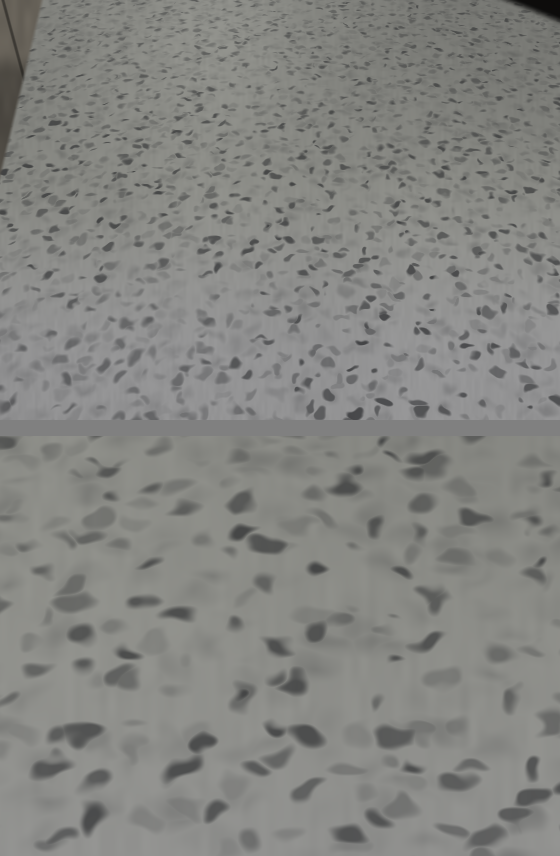
Top, the full canvas; bottom, a detail of the centre.
This texture is drawn by a Shadertoy shader. Its source:

```glsl
// A speckled grey stone floor seen at a slant, slightly blurred.
#define HORIZON 1.9      // height where the floor plane would vanish
#define CHIPS 45.0       // chip cells per floor unit
#define CHIP_SHARE 0.74  // part of the cells that hold a chip
#define CHIP_DARK 0.74   // strength of the darkest chips
#define BLUR 0.0036      // edge softness in canvas heights
#define RAGGED 0.5       // irregularity of the chip outlines
#define STONE vec3(0.555, 0.555, 0.550)
#define CHIP vec3(0.125, 0.130, 0.140)
#define WALL vec3(0.400, 0.380, 0.345)
#define SHADOW vec3(0.050, 0.048, 0.045)

float hash(vec2 p) {
    return fract(sin(dot(p, vec2(127.1, 311.7))) * 43758.5453);
}

float noise(vec2 p) {
    vec2 i = floor(p), f = fract(p);
    f = f * f * (3.0 - 2.0 * f);
    return mix(mix(hash(i), hash(i + vec2(1, 0)), f.x),
               mix(hash(i + vec2(0, 1)), hash(i + vec2(1, 1)), f.x), f.y);
}

// Darkness of the strongest chip at q; one chip at most per unit cell
float chips(vec2 q, float soft) {
    vec2 warp = vec2(noise(q * 1.9), noise(q * 1.9 + 41.3)) - 0.5;
    q += RAGGED * warp;
    vec2 cell = floor(q);
    float dark = 0.0;
    for (int j = -1; j <= 1; j++)
    for (int i = -1; i <= 1; i++) {
        vec2 id = cell + vec2(i, j);
        if (hash(id + 7.7) > CHIP_SHARE) continue;
        vec2 d = q - id - vec2(hash(id), hash(id + 19.1));
        float angle = 2.0 * hash(id + 33.3) - 0.7;
        float c = cos(angle), s = sin(angle);
        d = vec2(c * d.x + s * d.y, c * d.y - s * d.x);
        d.y *= mix(1.1, 1.8, hash(id + 51.9));
        float radius = mix(0.20, 0.45, hash(id + 67.2));
        float tone = mix(0.16, 1.0, pow(hash(id + 83.4), 1.4));
        float body = 1.0 - smoothstep(radius - soft, radius + soft, length(d));
        dark = max(dark, tone * body);
    }
    return dark;
}

// Uneven light: brighter near the viewer and in a glossy patch at the back
float light(vec2 p) {
    float l = mix(1.05, 0.91, smoothstep(0.1, 0.95, p.y));
    vec2 gloss = (p - vec2(0.52, 0.90)) / vec2(0.28, 0.25);
    l += 0.10 * exp(-dot(gloss, gloss));
    l -= 0.05 * smoothstep(0.7, 1.3, p.x) * smoothstep(0.4, 1.0, p.y);
    return l + 0.05 * (noise(p * 4.0) - 0.5);
}

vec3 wall(vec2 p) {
    vec3 col = WALL * mix(0.75, 1.0, smoothstep(0.82, 0.88, p.y));
    float seam = abs(p.x - 0.042 + 0.27 * (p.y - 0.87));
    col *= 1.0 - 0.4 * (1.0 - smoothstep(0.001, 0.006, seam));
    return col * (0.94 + 0.12 * noise(p * vec2(60.0, 20.0)));
}

void mainImage(out vec4 fragColor, in vec2 fragCoord) {
    vec2 p = fragCoord / iResolution.y;
    float aspect = iResolution.x / iResolution.y;

    // Project the canvas onto the floor plane
    float depth = HORIZON - p.y;
    vec2 ground = vec2(p.x - 0.5 * aspect, HORIZON) / depth;
    float zoom = sqrt(HORIZON / (depth * depth * depth));

    // Patches of stronger blur, mainly near the lower left
    float haze = (1.0 - smoothstep(0.3, 0.9, p.x)) * (1.0 - smoothstep(0.15, 0.45, p.y));
    haze = clamp(haze + 0.6 * noise(p * 3.0 + 5.0) - 0.2, 0.0, 1.0);
    float soft = BLUR * CHIPS * zoom * (1.0 + 1.3 * haze);

    // Dark chips over a fainter, softer layer of pale ones
    float strength = CHIP_DARK * mix(1.0, 0.65, haze);
    strength *= mix(1.0, 0.72, smoothstep(0.55, 1.0, p.y));
    float dark = strength * chips(ground * CHIPS, soft);
    float pale = 0.20 * chips(ground * CHIPS * 0.85 + 57.0, soft * 1.6 + 0.1);

    // Fine upright streaks and warm to cool tint on the pale stone
    float streak = noise(p * vec2(150.0, 35.0)) - 0.5;
    vec3 tint = mix(vec3(1.0, 1.0, 1.015), vec3(1.0, 1.005, 0.975), smoothstep(0.1, 0.6, p.y));
    vec3 col = STONE * tint * (light(p) + 0.04 * streak);
    col = mix(col, CHIP, max(dark, pale));

    // Wall edge at the left and dark object in the upper right corner
    float wallEdge = p.x - 0.24 * (p.y - 0.58);
    col = mix(wall(p), col, smoothstep(-0.006, 0.006, wallEdge));
    float corner = p.y - 1.0 + 0.40 * (p.x - aspect + 0.13);
    col = mix(col, SHADOW, smoothstep(-0.012, 0.014, corner));

    fragColor = vec4(col, 1.0);
}
```
